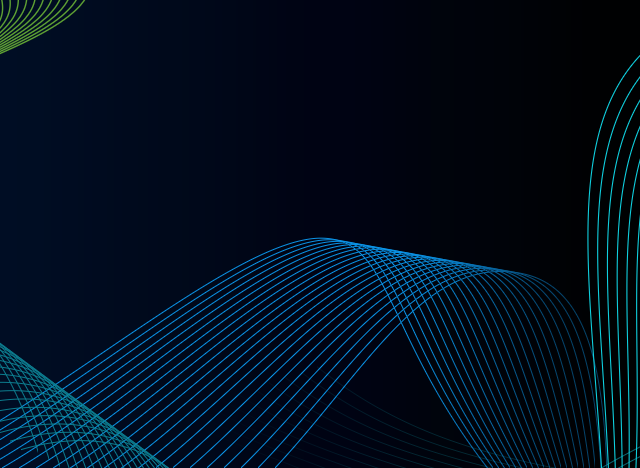
Reproduce this background procedurally as a WebGL 2 fragment shader.

```glsl
#version 300 es
precision highp float;
// Ribbons of fine curved lines in blue, teal, cyan and green on a dark navy gradient.
uniform vec2 u_resolution;
out vec4 fragColor;

const vec2 GRID = vec2(768.0, 562.0); // design units spanning the canvas, y down

vec2 bezier(vec2 a, vec2 b, vec2 c, vec2 d, float t) {
    vec2 m = mix(b, c, t);
    return mix(mix(mix(a, b, t), m, t), mix(m, mix(c, d, t), t), t);
}

// Coverage of a cubic stroke whose x grows along the curve
float stroke(vec2 p, vec2 a, vec2 b, vec2 c, vec2 d, float halfWidth) {
    if (p.x < a.x || p.x > d.x) return 0.0;
    float lo = 0.0, hi = 1.0;
    for (int i = 0; i < 13; i++) {
        float mid = 0.5 * (lo + hi);
        if (bezier(a, b, c, d, mid).x < p.x) lo = mid; else hi = mid;
    }
    float t = 0.5 * (lo + hi);
    vec2 tangent = mix(mix(b - a, c - b, t), mix(c - b, d - c, t), t);
    vec2 offset = p - bezier(a, b, c, d, t);
    float dist = abs(offset.x * tangent.y - offset.y * tangent.x) / max(length(tangent), 1e-3);
    float pixel = GRID.y / u_resolution.y;
    return clamp((halfWidth - dist) / pixel + 0.5, 0.0, 1.0);
}

// Family of strokes blended from a first curve to a last one
float ribbon(vec2 p, vec2 a0, vec2 b0, vec2 c0, vec2 d0,
             vec2 a1, vec2 b1, vec2 c1, vec2 d1, int count, float halfWidth) {
    float gap = 1.0;
    for (int i = 0; i < count; i++) {
        float s = float(i) / float(count - 1);
        gap *= 1.0 - stroke(p, mix(a0, a1, s), mix(b0, b1, s), mix(c0, c1, s), mix(d0, d1, s), halfWidth);
    }
    return 1.0 - gap;
}

vec3 background(float x) {
    vec3 color = mix(vec3(0.0, 0.052, 0.14), vec3(0.0, 0.035, 0.105), smoothstep(0.0, 0.3, x));
    color = mix(color, vec3(0.0, 0.012, 0.075), smoothstep(0.25, 0.52, x));
    color = mix(color, vec3(0.0, 0.014, 0.045), smoothstep(0.52, 0.72, x));
    return mix(color, vec3(0.0, 0.003, 0.006), smoothstep(0.68, 1.0, x));
}

void main() {
    vec2 uv = gl_FragCoord.xy / u_resolution;
    vec2 p = vec2(uv.x, 1.0 - uv.y) * GRID;
    vec3 color = background(uv.x);

    // Faint teal sweep along the bottom
    float sweep = ribbon(p, vec2(380, 440), vec2(480, 520), vec2(580, 545), vec2(680, 565),
                         vec2(210, 500), vec2(290, 540), vec2(350, 555), vec2(410, 585), 10, 0.5);
    color = mix(color, vec3(0.03, 0.42, 0.48), 0.38 * sweep * smoothstep(220.0, 560.0, p.x));

    // Blue wave: rising and falling halves share a sliding crest
    float wave = ribbon(p, vec2(-100, 562), vec2(80, 472), vec2(285, 286), vec2(385, 286),
                        vec2(330, 562), vec2(430, 455), vec2(500, 326), vec2(600, 326), 22, 0.6);
    float fall = ribbon(p, vec2(385, 286), vec2(470, 286), vec2(460, 400), vec2(585, 562),
                        vec2(600, 326), vec2(680, 326), vec2(722, 385), vec2(728, 562), 22, 0.6);
    float fade = mix(1.0, 0.45, smoothstep(470.0, 690.0, p.x));
    color = mix(color, vec3(0.04, 0.58, 0.91), fade * max(wave, fall));

    // Teal mesh: one curve slid along a straight diagonal edge
    vec2 first = vec2(-45, 350), last = vec2(225, 550);
    float mesh = ribbon(p, first + vec2(-200, -10), first + vec2(-80, -45), first + vec2(30, 0), first + vec2(90, 190),
                        last + vec2(-200, -10), last + vec2(-80, -45), last + vec2(30, 0), last + vec2(90, 190), 21, 0.6);
    color = mix(color, vec3(0.05, 0.53, 0.6), 0.9 * mesh);

    // Teal tips in the lower right corner
    float tips = ribbon(p, vec2(715, 566), vec2(735, 554), vec2(752, 545), vec2(775, 533),
                        vec2(735, 566), vec2(748, 559), vec2(760, 552), vec2(775, 545), 2, 0.6);
    color = mix(color, vec3(0.04, 0.5, 0.55), 0.8 * tips);

    // Cyan strands on the right, solved along y
    float strands = ribbon(p.yx, vec2(55, 780), vec2(150, 674), vec2(330, 708), vec2(565, 722),
                           vec2(160, 790), vec2(270, 750), vec2(400, 770), vec2(565, 763), 6, 0.65);
    color = mix(color, vec3(0.06, 0.82, 0.88), strands);

    // Green fan in the upper left, solved along y
    float fan = ribbon(p.yx, vec2(-1, 102), vec2(25, 85), vec2(48, 40), vec2(77, -30),
                       vec2(-1, 2), vec2(20, 6), vec2(32, 0), vec2(60, -30), 11, 0.85);
    color = mix(color, vec3(0.37, 0.63, 0.2), fan);

    fragColor = vec4(color, 1.0);
}
```
